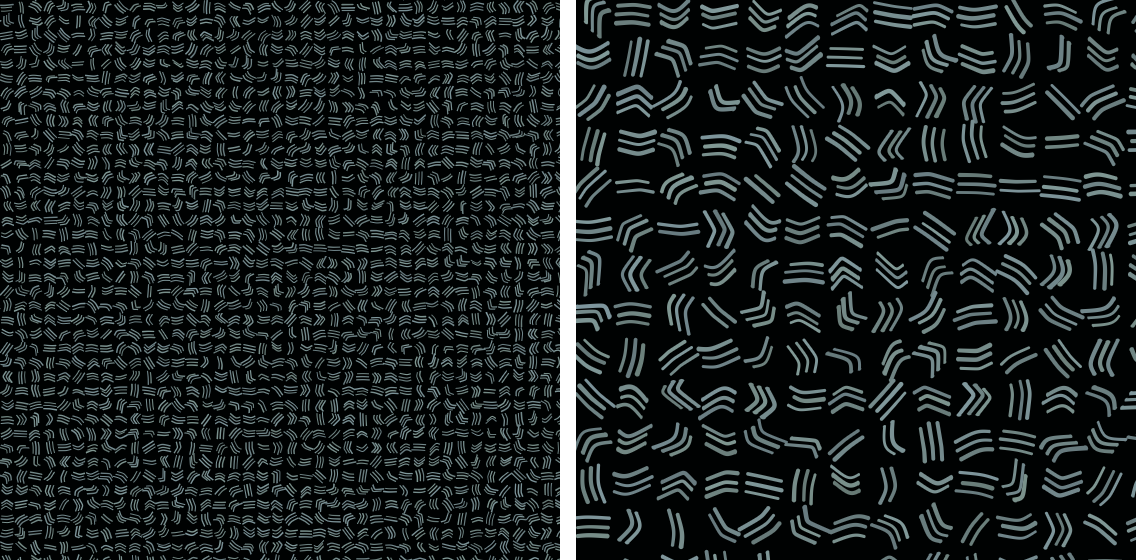
Left, the full canvas; right, a detail of the centre.
This pattern is drawn by a three.js fragment shader. Its source:

```glsl
// Hatched weave: a grid of small cells, each holding two or three parallel pen
// strokes with a shared random turn and bend. Every stroke is a rounded chevron
// (a hyperbola), drawn by its approximate distance over neighbouring cells.
varying vec2 vUv;

const float CELLS = 39.385;          // cells across and down, from the top left
const float SPACING = 0.205;         // gap between stroke centres, in cells
const float HALF_LENGTH = 0.42;
const float HALF_WIDTH = 0.043;
const float MAX_BEND = 0.95;         // steepest slope of a stroke's arms
const float TURN_JITTER = 0.45;      // radians
const float SHIFT_JITTER = 0.10;
const float PAIR_CHANCE = 0.22;      // share of cells with two strokes
const float EIGHTH_TURN = 0.785398;
const vec3 GROUND = vec3(0.0, 0.006, 0.006);
const vec3 INK = vec3(0.475, 0.565, 0.572);

// Four random values from a cell and a salt, without sine
vec4 hash4(vec2 cell, float salt) {
  vec4 q = fract(vec4(cell.xyx, salt + cell.y) * vec4(0.1031, 0.1030, 0.0973, 0.1099)
                 + salt * 0.137);
  q += dot(q, q.wzxy + 33.33);
  return fract((q.xxyz + q.yzzw) * q.zywx);
}

mat2 rotation(float angle) {
  float c = cos(angle), s = sin(angle);
  return mat2(c, -s, s, c);
}

// Distance to a chevron of given arm slope, apex position and apex rounding
float chevronDistance(vec2 p, float bend, float apex, float rounding, float halfLength) {
  float x = clamp(p.x, -halfLength, halfLength);
  float root = sqrt((x - apex) * (x - apex) + rounding * rounding);
  float slope = bend * (x - apex) / root;
  float height = bend * (root - 0.55 * halfLength - 0.3 * rounding);
  float across = (p.y - height) / sqrt(1.0 + slope * slope);
  return length(vec2(p.x - x, across));
}

// Lays one cell's strokes over the colour below
vec3 drawStrokes(vec3 below, vec2 p, vec2 cell, float pixel) {
  vec4 pose = hash4(cell, 1.0);
  vec4 form = hash4(cell, 2.0);

  // Level strokes come up twice as often as each other direction
  float angle = EIGHTH_TURN * floor(pose.x * 5.0) + TURN_JITTER * (pose.y - 0.5);
  p = rotation(angle) * (p - SHIFT_JITTER * (pose.zw - 0.5));

  float bend = MAX_BEND * (2.0 * form.x - 1.0);
  float apex = 0.36 * (form.y - 0.5);
  float rounding = mix(0.04, 0.22, form.z);
  float reach = HALF_LENGTH / sqrt(1.0 + 0.7 * bend * bend);
  float count = form.w < PAIR_CHANCE ? 2.0 : 3.0;

  for (int i = 0; i < 3; i++) {
    float index = float(i);
    if (index >= count) break;
    vec4 wear = hash4(cell, 3.0 + index);
    vec2 q = p;
    q.x -= 0.10 * (wear.x - 0.5);
    q.y -= SPACING * (index - 0.5 * (count - 1.0)) + 0.04 * (wear.y - 0.5);

    float halfLength = reach * mix(0.82, 1.08, wear.z);
    float taper = 1.0 + 0.25 * clamp(q.x / halfLength, -1.0, 1.0) * (wear.x - 0.5);
    float halfWidth = HALF_WIDTH * mix(0.75, 1.25, wear.w) * taper;
    float d = chevronDistance(q, bend, apex, rounding, halfLength) - halfWidth;

    vec3 ink = INK * mix(0.84, 1.06, wear.y);
    ink.b *= mix(0.95, 1.03, wear.z);
    below = mix(below, ink, clamp(0.5 - d / pixel, 0.0, 1.0));
  }
  return below;
}

void main() {
  vec2 grid = vec2(vUv.x, 1.0 - vUv.y) * CELLS;
  float pixel = max(fwidth(grid.x), 0.0001);
  vec2 home = floor(grid);
  vec3 color = GROUND;

  // Strokes may spill over, so visit the surrounding cells too
  for (int y = -1; y <= 1; y++) {
    for (int x = -1; x <= 1; x++) {
      vec2 cell = home + vec2(float(x), float(y));
      color = drawStrokes(color, grid - cell - 0.5, cell + 7.0, pixel);
    }
  }
  gl_FragColor = vec4(color, 1.0);
}
```
